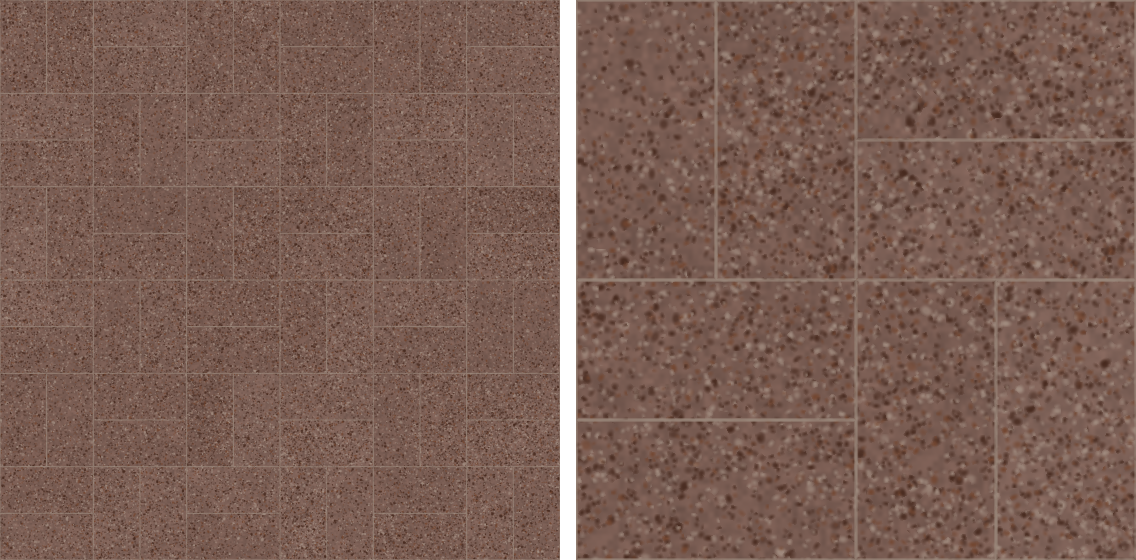
Left, the full canvas; right, a detail of the centre.
Give the GLSL for this texture, as a Shadertoy shader.

```glsl
// Basket-weave paving of speckled terracotta stone: square blocks, each split into
// two planks whose direction alternates like a chessboard. Layers of jittered chips
// give the aggregate, noise gives the grain, and thin worn joints outline the planks.

const float BLOCKS = 6.0;             // blocks across and down
const float JOINT_WIDTH = 0.0019;     // in canvas units
const float GRAIN_SCALE = 300.0;
const float GRAIN_AMOUNT = 0.22;
const float MOTTLE_AMOUNT = 0.075;    // soft stains inside the planks
const float PLANK_TINT = 0.034;       // brightness change between planks
const int CHIP_LAYERS = 6;
const float COARSE_CHIPS = 115.0;     // chip cells across, largest chips
const float CHIP_SCALE_STEP = 1.18;   // refinement from layer to layer
const float CHIP_DENSITY = 0.25;
const float CHIP_SOFTNESS = 0.0017;   // edge blur in canvas units

const vec3 STONE = vec3(0.482, 0.370, 0.332);
const vec3 DARK_CHIP = vec3(0.27, 0.155, 0.11);
const vec3 RUST_CHIP = vec3(0.45, 0.27, 0.18);
const vec3 PALE_CHIP = vec3(0.64, 0.56, 0.51);
const vec3 JOINT = vec3(0.60, 0.53, 0.48);

vec3 hash3(vec2 p) {
    vec3 q = fract(p.xyx * vec3(0.1031, 0.1030, 0.0973));
    q += dot(q, q.yxz + 33.33);
    return fract((q.xxy + q.yzz) * q.zyx);
}

float noise(vec2 p) {
    vec2 i = floor(p), f = fract(p);
    f = f * f * (3.0 - 2.0 * f);
    float low = mix(hash3(i).x, hash3(i + vec2(1, 0)).x, f.x);
    float high = mix(hash3(i + vec2(0, 1)).x, hash3(i + vec2(1, 1)).x, f.x);
    return mix(low, high, f.y);
}

// One chip at most per cell; returns its colour and its coverage.
vec4 chip(vec2 p, float density, float blur) {
    vec2 cell = floor(p);
    vec3 place = hash3(cell + 17.0);
    vec3 look = hash3(cell + 251.0);
    float radius = mix(0.15, 0.34, place.z * place.z);
    vec2 d = fract(p) - mix(vec2(radius), vec2(1.0 - radius), place.xy);
    float stretch = mix(0.75, 1.3, look.z);
    float dist = length(d * vec2(stretch, 1.0 / stretch));
    float cover = 1.0 - smoothstep(-blur, blur, dist - radius);
    vec3 color = look.x < 0.46 ? DARK_CHIP : look.x < 0.66 ? RUST_CHIP : PALE_CHIP;
    return vec4(color, cover * step(look.y, density) * mix(0.4, 0.9, place.x));
}

void mainImage(out vec4 fragColor, in vec2 fragCoord) {
    float pixel = 1.0 / min(iResolution.x, iResolution.y);
    vec2 uv = fragCoord / iResolution.xy;

    // Blocks and their two planks
    vec2 block = floor(uv * BLOCKS);
    vec2 local = fract(uv * BLOCKS);
    float upright = mod(block.x + block.y, 2.0);
    float across = upright > 0.5 ? local.x : local.y;
    vec2 plankId = block * 2.0 + vec2(step(0.5, across), upright);
    vec3 plank = hash3(plankId + 71.0);

    // Stone with fine grain and soft mottling
    vec2 stoneUv = uv + plank.xy * 0.37;
    float grain = 0.65 * noise(stoneUv * GRAIN_SCALE)
                + 0.35 * noise(stoneUv * GRAIN_SCALE * 0.45 + 40.0) - 0.5;
    float mottle = 0.5 * noise(stoneUv * 38.0) + 0.5 * noise(stoneUv * 13.0 + 7.0) - 0.5;
    vec3 color = STONE * (1.0 + GRAIN_AMOUNT * grain + MOTTLE_AMOUNT * mottle);
    color += PLANK_TINT * (plank.z - 0.5);

    // Aggregate, thicker in some planks and in loose clusters
    float cluster = noise(uv * 9.0 + 5.0) + 0.6 * noise(stoneUv * 28.0);
    float density = CHIP_DENSITY * (0.3 + 0.55 * plank.y + 0.6 * cluster);
    float blur = max(CHIP_SOFTNESS, 0.7 * pixel);
    float scale = COARSE_CHIPS;
    for (int i = 0; i < CHIP_LAYERS; i++) {
        float angle = 0.5 + 1.1 * float(i);
        mat2 turn = mat2(cos(angle), sin(angle), -sin(angle), cos(angle));
        vec2 p = turn * stoneUv * scale + 300.0 + 53.0 * float(i);
        float layerDensity = density * (i == 0 ? 0.4 : 1.0);
        vec4 speck = chip(p, layerDensity, blur * scale);
        color = mix(color, speck.rgb, speck.a);
        scale *= CHIP_SCALE_STEP;
    }

    // Joints around blocks and between planks, worn unevenly
    vec2 border = min(local, 1.0 - local);
    float edge = min(min(border.x, border.y), abs(across - 0.5)) / BLOCKS;
    float line = clamp((0.5 * JOINT_WIDTH - edge) / pixel + 0.5, 0.0, 1.0);
    float wear = 0.4 + 0.35 * noise(uv * 14.0 + 9.0) + 0.25 * noise(uv * 130.0);
    color = mix(color, JOINT, line * wear);

    fragColor = vec4(color, 1.0);
}
```
